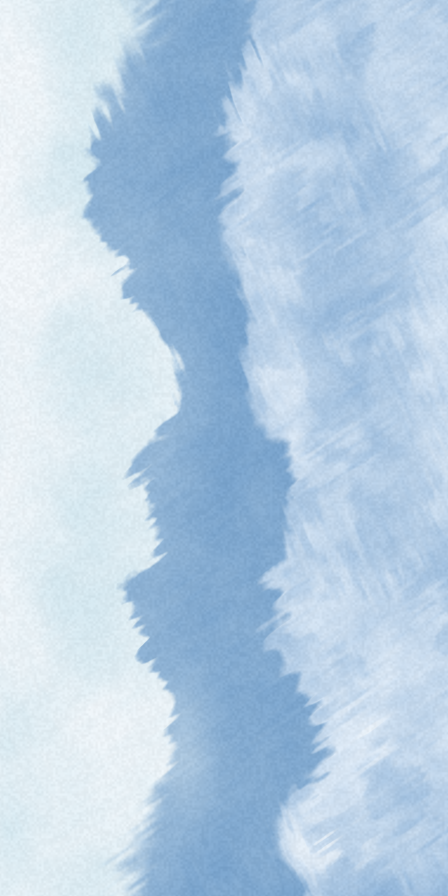
Reproduce this background procedurally as a WebGL 1 fragment shader.

```glsl
precision highp float;
// Dry-brushed paint: pale left margin, winding blue band, mottled icy right side.
uniform vec2 u_resolution;

#define WHITE vec3(0.935, 0.955, 0.970)
#define MIST vec3(0.840, 0.910, 0.940)
#define ICE vec3(0.825, 0.885, 0.945)
#define HAZE vec3(0.630, 0.750, 0.870)
#define MID vec3(0.610, 0.735, 0.850)
#define DEEP vec3(0.490, 0.650, 0.805)
#define EDGE_WOBBLE 0.075
#define EDGE_BRISTLE 0.055
#define BRISTLE_FREQ 105.0
#define GRAIN 0.045

float hash(vec2 p) {
  vec3 h = fract(vec3(p.xyx) * 0.1031);
  h += dot(h, h.yzx + 33.33);
  return fract((h.x + h.y) * h.z);
}

float noise(vec2 p) {
  vec2 i = floor(p), f = fract(p);
  f = f * f * (3.0 - 2.0 * f);
  return mix(mix(hash(i), hash(i + vec2(1, 0)), f.x),
             mix(hash(i + vec2(0, 1)), hash(i + vec2(1, 1)), f.x), f.y);
}

float fbm(vec2 p) {
  float sum = 0.0, amp = 0.5;
  for (int i = 0; i < 5; i++) {
    sum += amp * noise(p);
    p = mat2(1.6, 1.2, -1.2, 1.6) * p + 7.3;
    amp *= 0.5;
  }
  return sum;
}

// Thin streaks running along one direction
float bristle(vec2 p, float angle) {
  float c = cos(angle), s = sin(angle);
  vec2 q = vec2(c * p.x + s * p.y, c * p.y - s * p.x) + 3.0;
  return 0.6 * noise(q * BRISTLE_FREQ * vec2(0.12, 1.0))
       + 0.4 * noise(q * BRISTLE_FREQ * vec2(0.2, 0.45) + 19.0);
}

// Soft elliptical spot
float spot(vec2 p, vec2 center, vec2 radius) {
  vec2 d = (p - center) / radius;
  return exp(-dot(d, d));
}

// Moves an edge to a new position between heights a and b
float bend(float x, float goal, float a, float b, float v) {
  return mix(x, goal, smoothstep(a, b, v));
}

float leftEdge(float v) {
  float x = bend(0.35, 0.21, -0.02, 0.17, v);
  x = bend(x, 0.28, 0.24, 0.30, v);
  x = bend(x, 0.39, 0.31, 0.42, v);
  x = bend(x, 0.30, 0.44, 0.53, v);
  x = bend(x, 0.34, 0.54, 0.61, v);
  x = bend(x, 0.28, 0.62, 0.66, v);
  x = bend(x, 0.39, 0.67, 0.79, v);
  return bend(x, 0.28, 0.80, 1.0, v);
}

float rightEdge(float v) {
  float x = bend(0.585, 0.51, -0.02, 0.19, v);
  x = bend(x, 0.56, 0.21, 0.38, v);
  x = bend(x, 0.65, 0.42, 0.55, v);
  x = bend(x, 0.61, 0.58, 0.66, v);
  x = bend(x, 0.72, 0.70, 0.82, v);
  x = bend(x, 0.61, 0.84, 0.925, v);
  return bend(x, 0.68, 0.93, 1.0, v);
}

void main() {
  vec2 uv = gl_FragCoord.xy / u_resolution;
  float v = 1.0 - uv.y;
  vec2 p = vec2(uv.x, 2.0 * v);

  // Brush texture: two stroke directions swapped by broad patches
  float patches = smoothstep(0.4, 0.6, noise(p * 5.0 + 11.0));
  float hatch = mix(bristle(p, -0.6), bristle(p, 1.15), patches) - 0.5;
  float cloud = fbm(p * 5.0 + 2.0) - 0.5;
  float detail = fbm(p * 14.0 + 31.0) - 0.5;
  float rough = 0.4 + 1.4 * noise(p * 7.0 + 5.0);
  float wobble = EDGE_WOBBLE * detail + EDGE_BRISTLE * hatch * rough;

  // Pale left margin
  float mist = 0.12 + 0.5 * smoothstep(0.02, 0.2, p.x + 0.15 * cloud);
  mist += 0.35 * spot(p, vec2(0.2, 0.25), vec2(0.1, 0.4));
  mist += 0.25 * spot(p, vec2(0.2, 1.25), vec2(0.13, 0.35));
  mist += 0.65 * spot(p, vec2(0.02, 1.8), vec2(0.07, 0.3));
  mist -= 0.5 * spot(p, vec2(0.26, 1.64), vec2(0.11, 0.18));
  mist += 0.9 * cloud + 0.5 * detail + 0.25 * hatch;
  vec3 color = mix(WHITE, MIST, clamp(mist, 0.0, 1.1));

  // Blue band, deepening toward its right side
  float fromLeft = p.x - leftEdge(v);
  float fromRight = p.x - rightEdge(v);
  float depth = smoothstep(-0.03, 0.2, fromLeft);
  depth = 0.3 + 0.55 * depth + 0.25 * spot(p, vec2(0.5, 0.85), vec2(0.13, 0.3));
  depth -= 0.2 * spot(p, vec2(0.4, 1.0), vec2(0.1, 0.13));
  depth -= 0.75 * spot(p, vec2(0.41, 1.68), vec2(0.065, 0.12));
  depth += 0.7 * cloud + 0.6 * detail + 0.3 * hatch;
  vec3 band = mix(MID, DEEP, clamp(depth, -0.7, 1.1));
  float soft = 0.012 + 0.05 * smoothstep(0.18, 0.0, v) + 0.03 * smoothstep(0.8, 0.95, v);
  color = mix(color, band, smoothstep(-soft, soft, fromLeft + wobble));

  // Mottled right side: pale rim, hazy hollow, light dabs
  float ice = 0.5 + 0.2 * spot(vec2(fromRight, 0.0), vec2(0.05, 0.0), vec2(0.07, 1.0));
  ice -= 0.3 * spot(p, vec2(0.78, 0.55), vec2(0.15, 0.42));
  ice += 0.3 * spot(p, vec2(0.98, 0.8), vec2(0.1, 0.4));
  ice += 0.15 * spot(p, vec2(0.85, 1.6), vec2(0.2, 0.25));
  ice -= 0.75 * spot(p, vec2(0.92, 2.02), vec2(0.22, 0.07));
  float dabs = smoothstep(-0.07, 0.07, fbm(p * 8.0 + 47.0) - 0.5 + 0.25 * hatch);
  ice += 0.3 * (dabs - 0.5) + 0.7 * cloud + 0.8 * detail + 0.35 * hatch;
  vec3 frost = mix(HAZE, ICE, clamp(ice, -0.4, 1.15));
  color = mix(color, frost, smoothstep(-0.018, 0.018, fromRight - wobble));

  // Dry white scuffs near the lower right
  float scuff = spot(p, vec2(0.83, 1.65), vec2(0.04, 0.06))
              + spot(p, vec2(0.73, 1.88), vec2(0.09, 0.06));
  color = mix(color, WHITE, 0.7 * scuff * smoothstep(0.0, 0.2, hatch + 0.4 * detail));

  // Fine canvas grain
  color += GRAIN * (noise(p * 190.0) - 0.5);
  gl_FragColor = vec4(clamp(color, 0.0, 1.0), 1.0);
}
```
